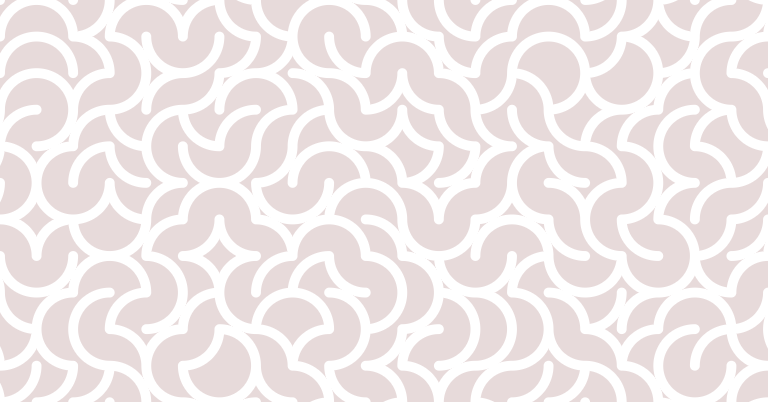
Give the GLSL for this pattern, as a Shadertoy shader.

```glsl
// Random quarter-circle tiles whose thick round-ended white arcs meander over pale rose.

#define COLUMNS 21.0        // tiles across the canvas
#define LINE_WIDTH 0.27     // stroke width in tiles
#define SEED 37u
#define GROUND vec3(0.906, 0.853, 0.853)
#define LINE vec3(1.0)

// Integer hash of a tile index
uint hashTile(ivec2 tile) {
    uvec2 t = uvec2(tile + 4096);
    uint h = t.x * 1597334677u ^ (t.y + SEED) * 3812015801u;
    h = (h ^ (h >> 16)) * 2246822519u;
    h = (h ^ (h >> 13)) * 3266489917u;
    return h ^ (h >> 16);
}

// Distance to a unit quarter arc around the origin, in the positive quadrant
float quarterArc(vec2 p) {
    if (min(p.x, p.y) > 0.0) return abs(length(p) - 1.0);
    return min(distance(p, vec2(1.0, 0.0)), distance(p, vec2(0.0, 1.0)));
}

// Distance to the arc of one tile, centred on a random corner
float tileArc(vec2 p, ivec2 tile) {
    uint h = hashTile(tile);
    vec2 corner = vec2((h >> 8) & 1u, (h >> 19) & 1u);
    vec2 local = p - vec2(tile);
    return quarterArc(mix(local, 1.0 - local, corner));
}

void mainImage(out vec4 fragColor, in vec2 fragCoord) {
    // Tile units, with the grid anchored to the top edge
    float scale = COLUMNS / iResolution.x;
    vec2 p = (fragCoord - vec2(0.0, iResolution.y)) * scale;
    ivec2 home = ivec2(floor(p));

    // Strokes reach past tile edges, so include the neighbours
    float d = 1e3;
    for (int y = -1; y <= 1; y++)
        for (int x = -1; x <= 1; x++)
            d = min(d, tileArc(p, home + ivec2(x, y)));

    // One-pixel soft edge
    float ink = clamp(0.5 + (0.5 * LINE_WIDTH - d) / scale, 0.0, 1.0);
    fragColor = vec4(mix(GROUND, LINE, ink), 1.0);
}
```
